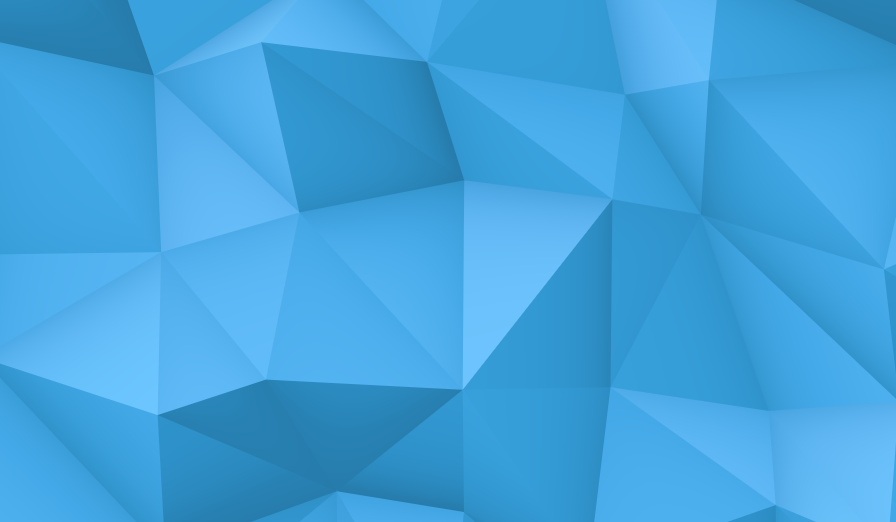
Write a Shadertoy shader that draws this background.

```glsl
// Low-poly relief of softly shaded blue triangular facets.

const float ROWS = 3.5;               // mesh cells per canvas height
const float JITTER = 0.33;            // vertex displacement, in cells
const vec2 SEED = vec2(23.0, 47.0);   // selects the mesh
const float FALLING_SHARE = 0.8;      // share of diagonals falling to the right
const vec2 LIGHT = vec2(-0.6, 0.8);   // direction towards the light
const float CONTRAST = 3.2;           // slope to tone steepness
const float RELIEF = 0.14;            // tone gradient from height
const float TONE_BIAS = 0.05;         // offsets the crease darkening
const float CREASE_TONE = 0.38;       // crease shift along the tone ramp
const float CREASE_DARK = 0.10;       // crease dimming
const float CREASE_WIDTH = 0.22;      // in cells
const vec3 HAZE = vec3(0.41, 0.70, 0.95);
const float HAZE_AMOUNT = 0.25;

// Tones from shadow to light, with their positions along the ramp.
const vec3 TONES[6] = vec3[6](
    vec3(0.16, 0.52, 0.72), vec3(0.18, 0.57, 0.79), vec3(0.21, 0.62, 0.85),
    vec3(0.27, 0.67, 0.92), vec3(0.37, 0.73, 0.97), vec3(0.43, 0.78, 1.00));
const float STOPS[6] = float[6](0.05, 0.20, 0.41, 0.61, 0.80, 0.95);

vec3 hash32(vec2 p) {
    vec3 q = fract(vec3(p.xyx) * vec3(0.1031, 0.1030, 0.0973));
    q += dot(q, q.yxz + 33.33);
    return fract((q.xxy + q.yzz) * q.zyx);
}

vec3 toneRamp(float tone) {
    vec3 color = TONES[0];
    for (int i = 1; i < 6; i++) {
        float t = clamp((tone - STOPS[i - 1]) / (STOPS[i] - STOPS[i - 1]), 0.0, 1.0);
        color = mix(color, TONES[i], t);
    }
    return color;
}

// Mesh vertex: jittered position in xy, height in z.
vec3 meshVertex(vec2 id) {
    vec3 r = hash32(id + SEED);
    vec2 offset = r.xy * 2.0 - 1.0;
    return vec3(id + JITTER * offset / max(1.0, length(offset)), r.z);
}

// Signed distance to the line a-b, positive on its left.
float edgeDistance(vec2 p, vec2 a, vec2 b) {
    vec2 e = normalize(b - a);
    return e.x * (p.y - a.y) - e.y * (p.x - a.x);
}

// Shade of the facet in rgb, premultiplied by its coverage in a.
vec4 facet(vec2 p, vec3 a, vec3 b, vec3 c, float pixel) {
    vec3 d = vec3(edgeDistance(p, b.xy, c.xy),
                  edgeDistance(p, c.xy, a.xy),
                  edgeDistance(p, a.xy, b.xy));
    float coverage = clamp(0.5 + min(d.x, min(d.y, d.z)) / pixel, 0.0, 1.0);
    if (coverage <= 0.0) return vec4(0.0);

    // Soft occlusion along edges from which the facet rises.
    vec3 h = vec3(a.z, b.z, c.z);
    vec3 rise = max(h - 0.5 * (h.yzx + h.zxy), 0.0);
    float crease = min(dot(rise, exp(-max(d, 0.0) / CREASE_WIDTH)), 0.8);

    // Tone from the slope towards the light, graded by height.
    vec3 n = cross(b - a, c - a);
    vec2 tilt = n.xy / n.z;
    float height = a.z - dot(tilt, p - a.xy);
    float facing = 1.0 / (1.0 + exp(-CONTRAST * dot(tilt, LIGHT)));
    float tone = facing + RELIEF * (height - 0.5) + TONE_BIAS - CREASE_TONE * crease;
    vec3 color = toneRamp(tone) * (1.0 - CREASE_DARK * crease);

    // Some bright facets are slightly hazier.
    float haze = hash32(floor((a.xy + b.xy + c.xy) * 16.0)).x;
    color = mix(color, HAZE, HAZE_AMOUNT * haze * haze * smoothstep(0.65, 0.85, facing));
    return vec4(color, 1.0) * coverage;
}

void mainImage(out vec4 fragColor, in vec2 fragCoord) {
    float pixel = ROWS / iResolution.y;
    vec2 p = fragCoord * pixel;
    vec2 cell = floor(p);
    vec4 sum = vec4(0.0);

    // Each cell is a quad split along one of its diagonals.
    for (int y = -1; y <= 1; y++)
    for (int x = -1; x <= 1; x++) {
        vec2 id = cell + vec2(x, y);
        vec3 sw = meshVertex(id);
        vec3 se = meshVertex(id + vec2(1.0, 0.0));
        vec3 ne = meshVertex(id + vec2(1.0, 1.0));
        vec3 nw = meshVertex(id + vec2(0.0, 1.0));
        if (hash32(id + SEED.yx * 3.0).x < FALLING_SHARE) {
            sum += facet(p, sw, se, nw, pixel) + facet(p, se, ne, nw, pixel);
        } else {
            sum += facet(p, sw, se, ne, pixel) + facet(p, sw, ne, nw, pixel);
        }
    }
    fragColor = vec4(sum.rgb / max(sum.a, 0.001), 1.0);
}
```
